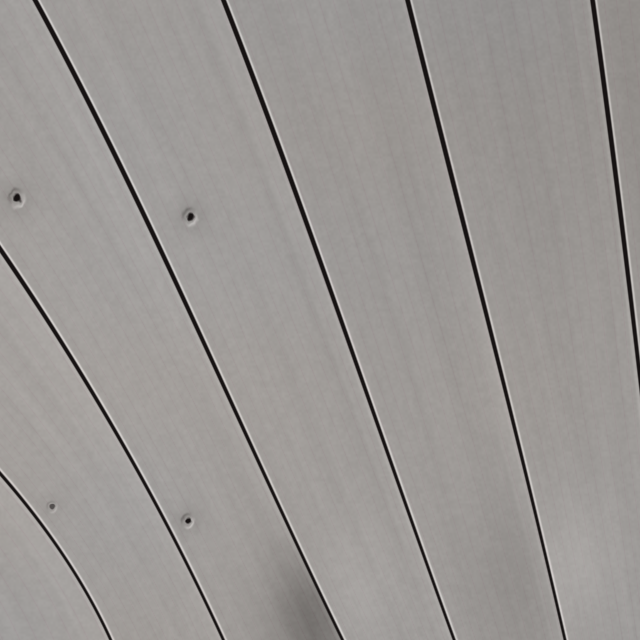
A WebGL 2 fragment shader for this texture:

```glsl
#version 300 es
precision highp float;
// Grey painted wooden boards fanning out between dark curved seams, with a few knots.

#define SEAM_THIN 0.0020
#define SEAM_WIDE 0.0035
#define SEAM_GLINT 0.17
#define GRAIN_LINES 13.0
#define GRAIN_DEPTH 0.022
#define FINE_DEPTH 0.016
#define SEAM_COLOR vec3(0.085, 0.07, 0.07)
#define WOOD_COLOR vec3(0.617, 0.605, 0.594)

uniform vec2 u_resolution;
out vec4 outColor;

const int SEAMS = 8;
const int KNOTS = 4;

// Each seam: start at the top edge, run to the bottom edge, bow, skew of the bow.
// The first and last lie outside the canvas and only bound the outer boards.
const vec4 seams[SEAMS] = vec4[](
  vec4(-1.450, 1.264, 0.810, 0.0),
  vec4(-1.091, 1.264, 0.810, 0.0),
  vec4(-0.294, 0.643, 0.185, 0.0),
  vec4(0.0547, 0.4805, 0.063, -0.07),
  vec4(0.349, 0.3606, 0.030, -0.033),
  vec4(0.6367, 0.2461, 0.0, 0.018),
  vec4(0.9258, 0.1168, 0.021, 0.0),
  vec4(1.200, 0.030, 0.0, 0.0));

// Each knot: centre, radius, darkness.
const vec4 knots[KNOTS] = vec4[](
  vec4(0.026, 0.690, 0.0100, 1.0),
  vec4(0.297, 0.661, 0.0090, 1.0),
  vec4(0.293, 0.186, 0.0075, 1.0),
  vec4(0.081, 0.208, 0.0065, 0.55));

float hash(vec2 p) {
  vec3 q = fract(vec3(p.xyx) * 0.1031);
  q += dot(q, q.yzx + 33.33);
  return fract((q.x + q.y) * q.z);
}

float noise(vec2 p) {
  vec2 i = floor(p), f = fract(p);
  f = f * f * (3.0 - 2.0 * f);
  return mix(mix(hash(i), hash(i + vec2(1, 0)), f.x),
             mix(hash(i + vec2(0, 1)), hash(i + vec2(1, 1)), f.x), f.y);
}

float seamX(vec4 s, float t) {
  return s.x + s.y * t + t * (1.0 - t) * (s.z + s.w * t);
}

float seamSlope(vec4 s, float t) {
  return s.y + s.z * (1.0 - 2.0 * t) + s.w * t * (2.0 - 3.0 * t);
}

float glow(vec2 p, vec2 center, vec2 size) {
  vec2 d = (p - center) / size;
  return exp(-dot(d, d));
}

void main() {
  vec2 p = gl_FragCoord.xy / u_resolution;
  float px = 1.0 / min(u_resolution.x, u_resolution.y);
  float t = 1.0 - p.y;

  // Seams: dark cover, light lips, and the board that holds this point
  float board = 0.0, left = -2.0, right = 2.0, cover = 0.0, lips = 0.0;
  float width = mix(SEAM_THIN, SEAM_WIDE, smoothstep(0.0, 0.8, p.y));
  float soft = max(px, 0.0012);
  for (int i = 0; i < SEAMS; i++) {
    float x = seamX(seams[i], t);
    float slope = seamSlope(seams[i], t);
    float d = (p.x - x) * inversesqrt(1.0 + slope * slope);
    if (d > 0.0) { board = float(i); left = x; }
    else right = min(right, x);
    cover = max(cover, 1.0 - smoothstep(width - soft, width + soft, abs(d)));
    float r = (d - width - 0.0022) / 0.0018;
    float l = (d + width + 0.0030) / 0.0025;
    lips += exp(-r * r) * SEAM_GLINT + exp(-l * l) * 0.035;
  }
  float across = (p.x - left) / (right - left);

  // Broad light over the boards
  float light = 0.025 * glow(p, vec2(0.1, 0.5), vec2(0.35, 0.45));
  light -= 0.045 * glow(p, vec2(1.0, 0.95), vec2(0.5, 0.45));
  light += 0.045 * glow(p, vec2(0.90, 0.12), vec2(0.07, 0.10));
  light += 0.030 * glow(p, vec2(0.56, 0.08), vec2(0.06, 0.10));
  if (board == 2.0) light -= 0.17 * glow(p, vec2(0.50, 0.04), vec2(0.075, 0.115));
  if (board == 4.0) light -= 0.05 * glow(p, vec2(0.83, 0.09), vec2(0.10, 0.14));
  light += 0.016 * smoothstep(0.85, 0.89, across);

  // Grain runs along each board
  vec2 g = vec2(across * GRAIN_LINES, t * 1.5) + board * 17.3;
  g.x += 0.5 * noise(g * vec2(0.3, 2.0));
  float streak = noise(g) - 0.5;
  float thread = noise(g * vec2(4.0, 3.0) + 40.0) - 0.5;
  float line = pow(abs(fract(g.x) * 2.0 - 1.0), 10.0);
  float speck = noise(p * 260.0) + noise(p * 120.0 + 9.0) - 1.0;
  light += GRAIN_DEPTH * (streak + 0.5 * thread) + FINE_DEPTH * speck;
  vec3 color = WOOD_COLOR + light;
  color += line * vec3(-0.004, -0.022, -0.012);
  color += vec3(0.004, 0.0, -0.004) * (noise(p * 5.0) * 2.0 - 1.0);

  // Knots: pale rim, shaded halo and dark off-centre core
  for (int i = 0; i < KNOTS; i++) {
    vec4 k = knots[i];
    vec2 q = (p - k.xy) / k.z;
    q += 0.35 * (vec2(noise(p * 180.0), noise(p * 180.0 + 31.0)) - 0.5);
    float r = length(q * vec2(1.0, 0.85));
    float rim = exp(-pow((r - 1.15) / 0.28, 2.0));
    float facing = 0.5 + 0.5 * dot(q / max(r, 0.01), vec2(0.6, -0.6));
    color += k.w * rim * mix(-0.14, 0.16, clamp(facing, 0.0, 1.0));
    color -= 0.05 * k.w * exp(-dot(q, q) * 0.12);
    float core = 1.0 - smoothstep(0.35, 0.85, length(q - vec2(0.1, 0.05)));
    color = mix(color, SEAM_COLOR, core * k.w);
  }

  color = mix(color + lips, SEAM_COLOR, cover);
  outColor = vec4(clamp(color, 0.0, 1.0), 1.0);
}
```
